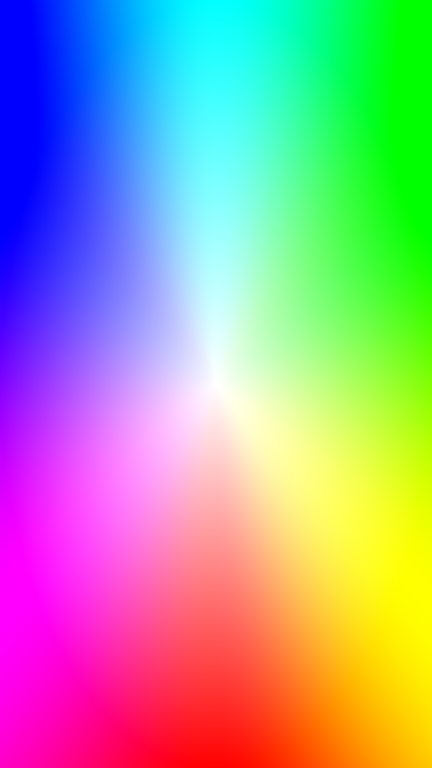
Give the GLSL for this background, as a WebGL 2 fragment shader.

```glsl
#version 300 es
precision highp float;

#define WHEEL_CENTER vec2(0.5)
#define SATURATION_GAIN 2.0
#define HUE_OFFSET 0.0
#define TAU 6.2831853

uniform vec2 u_resolution;
out vec4 fragColor;

// Fully saturated hue with cubic easing between the six primaries
vec3 smoothHue(float hue) {
    vec3 ramp = abs(mod(hue * 6.0 + vec3(0.0, 4.0, 2.0), 6.0) - 3.0) - 1.0;
    return smoothstep(0.0, 1.0, ramp);
}

void main() {
    // The wheel stretches with the canvas
    vec2 offset = gl_FragCoord.xy / u_resolution - WHEEL_CENTER;

    // Hue starts at red straight down and turns counterclockwise
    float hue = atan(offset.x, -offset.y) / TAU + HUE_OFFSET;

    // Saturation passes one near the corners, which widens the pure tones
    float saturation = length(offset) * SATURATION_GAIN;
    vec3 color = mix(vec3(1.0), smoothHue(hue), saturation);

    fragColor = vec4(clamp(color, 0.0, 1.0), 1.0);
}
```
